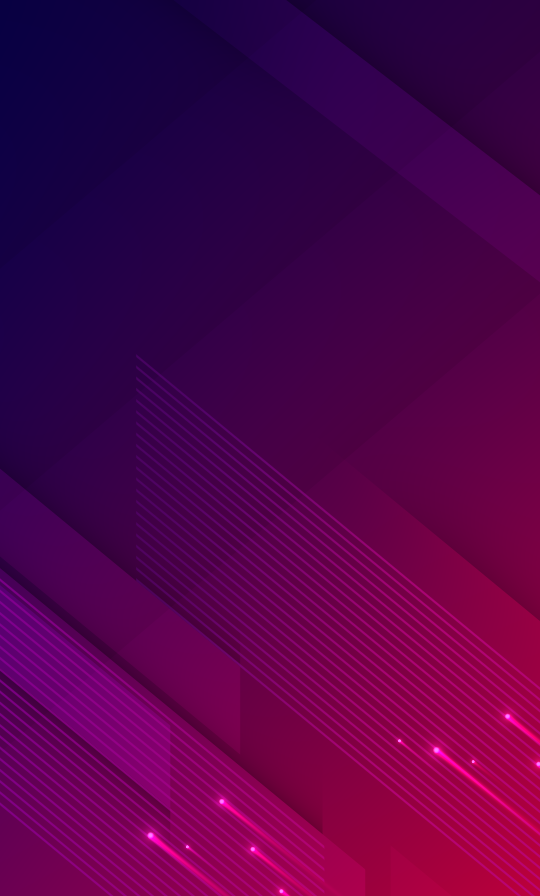
A Shadertoy shader for this background:

```glsl
// Dark blue to crimson backdrop with slanted panels, thin line bundles and glowing streaks.

float pixelSize() { return 1.0 / iResolution.y; }

// Antialiased step: 1 where v is above edge
float above(float edge, float v) {
    return smoothstep(-0.8, 0.8, (v - edge) / pixelSize());
}

// Slanted panel between two diagonals, cut vertically at xEnd
float panel(float s, float low, float high, float x, float xEnd) {
    return above(low, s) * above(s, high) * above(x, xEnd);
}

// Soft shade that starts at a diagonal and fades upwards
float shade(float s, float edge, float reach) {
    return above(edge, s) * exp(-max(s - edge, 0.0) / reach);
}

// Bundle of 21 parallel lines, counted down from the top diagonal
float lineBundle(float s, float top) {
    float spacing = 0.0125;
    float k = (top - s) / spacing;
    float d = abs(fract(k + 0.5) - 0.5) * spacing / 1.296;
    float inside = step(-0.5, k) * step(k, 20.5);
    return inside * (1.0 - smoothstep(0.0004, 0.0012 + pixelSize() * 0.7, d));
}

// Glowing head with a tail running down to the right
vec3 streak(vec2 p, float size) {
    vec2 dir = normalize(vec2(1.0, -0.8));
    float along = dot(p, dir);
    float across = abs(dot(p, vec2(-dir.y, dir.x)));
    float width = 0.0012 + 0.0016 * size;
    float tail = above(0.0, along) * exp(-along / (0.075 * size))
               * exp(-across * across / (width * width));
    float r = length(p);
    float core = 1.0 - smoothstep(0.001, 0.0015 + 0.0028 * size, r);
    float halo = exp(-r / (0.005 * size + 0.001));
    return vec3(0.75, 0.0, 0.42) * tail * min(1.0, size + 0.2)
         + vec3(0.6, 0.45, 0.6) * core + vec3(0.45, 0.05, 0.35) * halo;
}

void mainImage(out vec4 fragColor, in vec2 fragCoord) {
    vec2 p = fragCoord / iResolution.y;
    float u = fragCoord.x / iResolution.x;
    float v = 1.0 - p.y;
    float s = p.y + 0.825 * p.x;      // constant along falling diagonals
    float t = p.y + 0.77 * p.x;       // slightly flatter diagonals at the top
    float q = p.y - 0.85 * p.x;       // constant along rising diagonals

    // Base gradient: navy at upper left, crimson at lower right
    float lower = pow(v, 1.4);
    float red = 0.03 + 0.15 * u + 0.32 * lower + 0.24 * u * v;
    vec3 col = vec3(red, 0.0, 0.26 + 0.03 * sin(3.14 * v) - 0.03 * u * v);

    // Faint rising folds
    for (int i = 0; i < 3; i++) {
        float fold = 0.70 - 0.27 * float(i);
        col *= 1.0 - 0.07 * shade(q, fold, 0.10);
    }

    // Upper right panel with shades on both sides
    col *= 1.0 - 0.22 * shade(t, 1.246, 0.03);
    col *= 1.0 - 0.15 * shade(-t, -1.149, 0.025) * (1.0 - smoothstep(0.2, 0.4, p.x));
    float topPanel = panel(t, 1.149, 1.246, p.x, 2.0);
    col += vec3(0.045, 0.0, 0.055) * topPanel * smoothstep(0.15, 0.4, p.x);

    // Right panel emerging from the gradient
    float emerge = smoothstep(0.34, 0.55, p.x);
    col *= 1.0 - 0.18 * emerge * shade(s, 0.804, 0.04);
    col += vec3(0.06, 0.0, 0.0) * emerge * shade(-s, -0.804, 0.10);

    // Lower left stack of panels, back to front
    float leftSide = above(p.x, 0.268);
    col *= 1.0 - 0.20 * leftSide * shade(s, 0.477, 0.025);
    col += vec3(0.07, 0.0, 0.05) * panel(s, 0.379, 0.477, p.x, 0.268);
    col *= 1.0 - 0.22 * above(p.x, 0.36) * shade(s, 0.366, 0.02);
    col += vec3(0.07, 0.0, 0.06) * panel(s, -1.0, 0.366, p.x, 0.4076);
    col += vec3(0.06, 0.0, 0.10) * panel(s, 0.2545, 0.347, p.x, 0.19);
    col *= 1.0 - 0.28 * above(p.x, 0.19) * shade(-s, -0.2545, 0.025);
    col += vec3(0.03, 0.0, 0.02) * above(0.436, p.x) * above(s, 0.416);

    // Line bundles: a large central one and one at the lower left
    vec3 violet = vec3(0.36, 0.02, 0.47);
    vec3 magenta = vec3(0.73, 0.02, 0.50);
    float big = lineBundle(s, 0.7285) * above(0.152, p.x);
    col = mix(col, mix(violet, magenta, smoothstep(0.15, 0.55, p.x + 0.3 * (0.4 - p.y))),
              big * mix(0.55, 0.8, smoothstep(0.15, 0.3, p.x)));
    float small = lineBundle(s, 0.353) * above(p.x, 0.362);
    col = mix(col, mix(vec3(0.55, 0.0, 0.60), magenta, p.x / 0.362), 0.72 * small);

    // Two clusters of streaks sharing one wavy layout
    for (int c = 0; c < 2; c++) {
        vec2 origin = vec2(0.168, 0.0677) + float(c) * vec2(0.319, 0.0951);
        for (int i = -c; i < 5; i++) {
            float n = float(i);
            float bump = exp(-2.3 * (n - 2.0) * (n - 2.0));
            vec2 offset = vec2(0.0365 * n + 0.0065 * sin(0.785 * n),
                               -0.0039 * n * n + 0.0534 * bump - 0.0143 * sin(1.571 * n));
            float size = (1.0 - 0.13 * abs(n)) * (abs(n) == 1.0 ? 0.25 : 1.0);
            col += streak(p - origin - offset, size);
        }
    }

    fragColor = vec4(clamp(col, 0.0, 1.0), 1.0);
}
```
